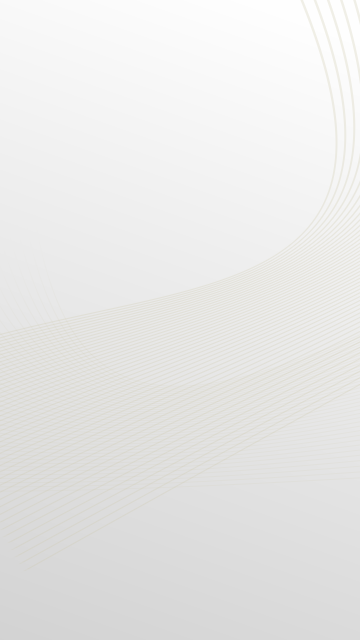
Reproduce this background procedurally as a Shadertoy shader.

```glsl
// Pale grey gradient crossed by two sweeping bands of fine beige lines.

const int SOLVE_STEPS = 8;
const vec3 LINE_COLOR = vec3(0.80, 0.78, 0.66);

// Cubic curve whose x component grows steadily from a to d.
struct Curve { vec2 a, b, c, d; };

Curve blend(Curve m, Curve n, float s) {
    return Curve(mix(m.a, n.a, s), mix(m.b, n.b, s), mix(m.c, n.c, s), mix(m.d, n.d, s));
}

vec2 pointOn(Curve k, float t) {
    float u = 1.0 - t;
    return u * u * u * k.a + 3.0 * u * u * t * k.b + 3.0 * u * t * t * k.c + t * t * t * k.d;
}

vec2 tangentOn(Curve k, float t) {
    float u = 1.0 - t;
    return u * u * (k.b - k.a) + 2.0 * u * t * (k.c - k.b) + t * t * (k.d - k.c);
}

// Bisection for the curve parameter at a given x.
float solveAlong(Curve k, float x) {
    float t = 0.5, stepSize = 0.25;
    for (int i = 0; i < SOLVE_STEPS; i++) {
        t += pointOn(k, t).x < x ? stepSize : -stepSize;
        stepSize *= 0.5;
    }
    return t;
}

// Antialiased coverage; lines thinner than a pixel grow fainter instead.
float stroke(float dist, float halfWidth, float pixel) {
    float drawn = max(halfWidth, 0.5 * pixel);
    return clamp(0.5 + (drawn - dist) / pixel, 0.0, 1.0) * halfWidth / drawn;
}

// Lines blended from one curve to another, wider spaced near the last.
// The far end may swell in width; the near end may fade in.
float lineBand(vec2 p, Curve first, Curve last, int count,
               float thin, float thick, float fadeLength, float opacity, float pixel) {
    float ink = 0.0;
    for (int i = 0; i < count; i++) {
        float u = float(i) / float(count - 1);
        Curve k = blend(first, last, mix(u, u * u * u, 0.3));
        if (p.x < k.a.x || p.x > k.d.x) continue;
        float t = solveAlong(k, p.x);
        vec2 offset = p - pointOn(k, t);
        vec2 dir = normalize(tangentOn(k, t));
        float dist = abs(offset.x * dir.y - offset.y * dir.x);
        float halfWidth = mix(thin, thick, smoothstep(0.55, 1.0, t));
        float fade = smoothstep(0.0, fadeLength, t);
        ink = mix(ink, 1.0, stroke(dist, halfWidth, pixel) * fade * opacity);
    }
    return ink;
}

void mainImage(out vec4 fragColor, in vec2 fragCoord) {
    vec2 uv = fragCoord / iResolution.xy;
    vec2 p = vec2(uv.x * 0.5625, uv.y);
    float pixel = 1.0 / iResolution.y;

    // Light falls from the upper right
    float shade = 0.825 + 0.15 * uv.y + 0.03 * uv.x;
    vec3 color = vec3(min(shade, 0.995));

    // Faint fan: steep at the left, flattening to the right
    Curve fanTop = Curve(vec2(0.052, 0.674), vec2(0.104, 0.336),
                         vec2(0.273, 0.342), vec2(0.625, 0.505));
    Curve fanBase = Curve(vec2(-0.729, 0.271), vec2(-0.195, 0.212),
                          vec2(0.195, 0.232), vec2(0.625, 0.257));
    float fan = lineBand(p, fanTop, fanBase, 40, 0.0008, 0.0008, 0.25, 0.13, pixel);
    color = mix(color, LINE_COLOR, fan);

    // Main ribbon: traced upward, so its points are stored as (y, x)
    Curve ribbonTop = Curve(vec2(0.427, -0.156), vec2(0.583, 0.234),
                            vec2(0.479, 0.684), vec2(1.001, 0.471));
    Curve ribbonBase = Curve(vec2(0.105, 0.033), vec2(0.342, 0.456),
                             vec2(0.661, 1.042), vec2(1.078, 1.771));
    float ribbon = lineBand(p.yx, ribbonTop, ribbonBase, 46, 0.0009, 0.0019, 0.01, 0.27, pixel);
    color = mix(color, LINE_COLOR, ribbon);

    fragColor = vec4(color, 1.0);
}
```
